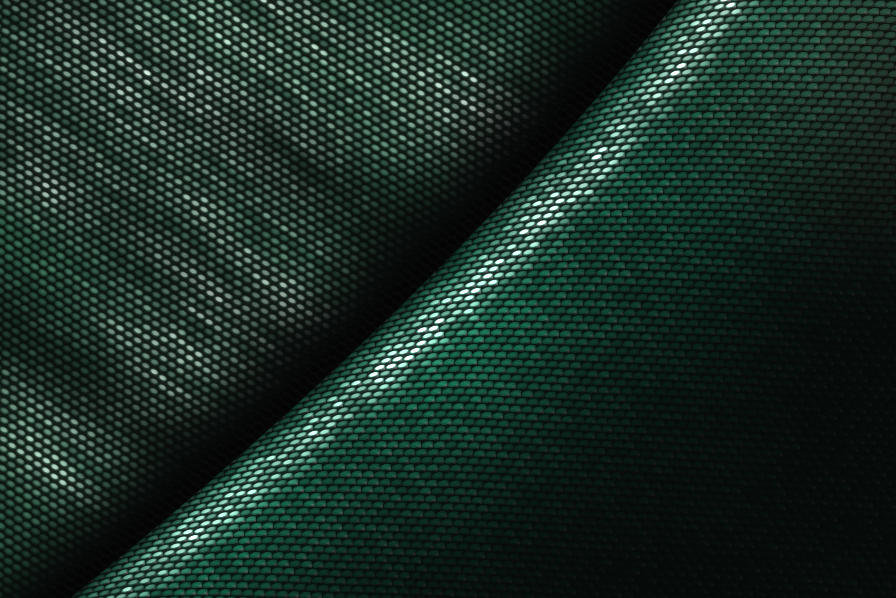
A WebGL 2 fragment shader for this texture:

```glsl
#version 300 es
precision highp float;
// Folded green woven fabric: a curved fold edge splits two sheets of staggered stitches.
// Each sheet is a brick grid of slanted threads, shaded by the distance to the fold,
// with glossy streaks, noise and a random tone for every stitch.
uniform vec2 u_resolution;
out vec4 outColor;

const vec2 FRONT_CELL = vec2(0.0192, 0.0131);  // stitch pitch, in canvas heights
const vec2 BACK_CELL = vec2(0.0178, 0.0133);
const float FRONT_TILT = 0.05;
const float BACK_TILT = 0.62;
const float FRONT_SLANT = 0.30;
const float BACK_SLANT = 0.12;
const vec3 FOLD_CURVE = vec3(0.117, 1.243, -0.227);  // x of the fold as a quadratic in y
const float RIDGE_OFFSET = 0.085;
const float RIDGE_WIDTH = 0.043;
const float GROOVE_LIGHT = 0.28;  // share of the thread light that reaches the grooves
const vec3 GROOVE = vec3(0.030, 0.045, 0.036);
const vec3 FRONT_GREEN = vec3(0.070, 0.370, 0.270);
const vec3 BACK_GREEN = vec3(0.145, 0.340, 0.250);
const vec3 GLOSS = vec3(0.80, 0.72, 0.74);
const vec3 DUST = vec3(0.36, 0.32, 0.33);
const vec3 WARM = vec3(0.110, 0.075, 0.065);

// Glossy patches on the back sheet: centre and radius
const int PATCHES = 7;
const vec3 PATCH[PATCHES] = vec3[](
  vec3(0.09, 0.25, 0.11), vec3(0.42, 0.53, 0.15), vec3(0.46, 0.92, 0.18),
  vec3(0.79, 0.83, 0.13), vec3(0.07, 0.70, 0.09), vec3(0.27, 0.40, 0.10),
  vec3(0.18, 0.87, 0.17));

float hash(vec2 p) {
  return fract(sin(dot(p, vec2(127.1, 311.7))) * 43758.5453);
}

float noise(vec2 p) {
  vec2 i = floor(p), f = fract(p);
  f = f * f * (3.0 - 2.0 * f);
  return mix(mix(hash(i), hash(i + vec2(1, 0)), f.x),
             mix(hash(i + vec2(0, 1)), hash(i + vec2(1, 1)), f.x), f.y);
}

vec2 rotate(vec2 p, float a) {
  return mat2(cos(a), sin(a), -sin(a), cos(a)) * p;
}

// Brick-laid slanted thread: x = coverage, y = raised part, z = random tone, w = groove speck
vec4 stitch(vec2 p, vec2 cell, float slant) {
  vec2 q = p / cell;
  q.x += 0.5 * mod(floor(q.y), 2.0);
  vec2 f = fract(q) - 0.5;
  vec2 end = (f - vec2(0.40, -0.22)) * vec2(4.5, 4.5);
  f.y -= slant * f.x;
  float blur = 0.6 / (u_resolution.y * cell.y);
  float d = length(f / vec2(0.56, 0.47));
  float cover = 1.0 - smoothstep(0.82 - blur, 0.94 + blur, d);
  float crown = 1.0 - smoothstep(0.10, 1.0, length((f - vec2(0.0, 0.04)) / vec2(0.56, 0.44)));
  return vec4(cover, crown, hash(floor(q)), exp(-dot(end, end)));
}

// Front sheet: s is the horizontal distance past the fold
vec3 frontSheet(vec2 p, float s) {
  vec2 q = rotate(p, FRONT_TILT);
  q.y += 0.045 * exp(-max(s, 0.0) / 0.10);  // rows bend over the fold
  q += 0.003 * (vec2(noise(p * 9.0), noise(p * 9.0 + 7.0)) - 0.5);
  vec4 w = stitch(q, FRONT_CELL, FRONT_SLANT);

  float body = exp(-pow(max(s - 0.08, 0.0) / 0.36, 2.0));
  float turn = smoothstep(-0.04, 0.05, s);
  float light = (0.10 + 0.90 * body) * turn * (0.75 + 0.5 * noise(p * 5.0));
  vec3 thread = FRONT_GREEN * light * (0.85 + 0.3 * w.z) * (0.72 + 0.35 * w.y) + 0.016;
  vec3 groove = GROOVE * 0.8 + FRONT_GREEN * light * 0.5 * GROOVE_LIGHT;
  vec3 col = mix(groove, thread, w.x);

  // Bright ridge along the fold, broken up stitch by stitch
  float wander = 0.03 * (noise(p * 7.0 + 3.0) - 0.5);
  float ridge = exp(-pow((s - RIDGE_OFFSET - wander) / RIDGE_WIDTH, 2.0));
  ridge *= 0.60 + 0.75 * noise(p * 13.0);
  float shine = mix(0.12, 1.0, smoothstep(0.0, 0.60, w.y) * w.x);
  col += GLOSS * ridge * shine * mix(0.30, 1.10, w.z);

  // Pale specks between stitches and a warm tint at the far corner
  col += DUST * w.w * (0.10 + 0.60 * body) * (0.3 + 0.9 * w.z) * turn;
  float corner = smoothstep(0.50, 0.0, distance(p, vec2(1.45, 0.96)));
  return col + WARM * corner * (0.25 + 0.6 * w.x);
}

// Back sheet: t is the horizontal distance before the fold
vec3 backSheet(vec2 p, float t) {
  vec2 q = rotate(p, BACK_TILT);
  q += 0.006 * (vec2(noise(p * 6.0), noise(p * 6.0 + 5.0)) - 0.5);
  vec4 w = stitch(q, BACK_CELL, BACK_SLANT);

  float shade = smoothstep(0.02, 0.27, t);
  float waves = noise(rotate(p, BACK_TILT) * vec2(3.0, 8.0) + 2.0);
  float light = shade * (0.40 + 0.60 * waves);
  vec3 thread = BACK_GREEN * light * (0.85 + 0.3 * w.z) * (0.60 + 0.45 * w.y) + 0.014;
  vec3 groove = GROOVE * 0.8 + BACK_GREEN * light * 0.5 * GROOVE_LIGHT;
  vec3 col = mix(groove, thread, w.x);

  // Streaky gloss, stretched along the rows
  float gloss = 0.06;
  for (int i = 0; i < PATCHES; i++) {
    vec2 d = rotate(p - PATCH[i].xy, BACK_TILT) / (PATCH[i].z * vec2(1.25, 0.75));
    gloss += 0.62 * exp(-dot(d, d));
  }
  float streak = noise(q * vec2(9.0, 55.0));
  gloss *= shade * (0.25 + 1.0 * streak) * (0.65 + 0.5 * w.z);
  return col + GLOSS * gloss * mix(0.10, 1.0, w.x * smoothstep(0.05, 0.75, w.y));
}

void main() {
  vec2 p = gl_FragCoord.xy / u_resolution.y;
  float s = p.x - dot(FOLD_CURVE, vec3(1.0, p.y, p.y * p.y));
  float edge = 1.0 / u_resolution.y;
  vec3 col = mix(backSheet(p, -s), frontSheet(p, s), smoothstep(-edge, edge, s));
  outColor = vec4(clamp(col, 0.0, 1.0), 1.0);
}
```
